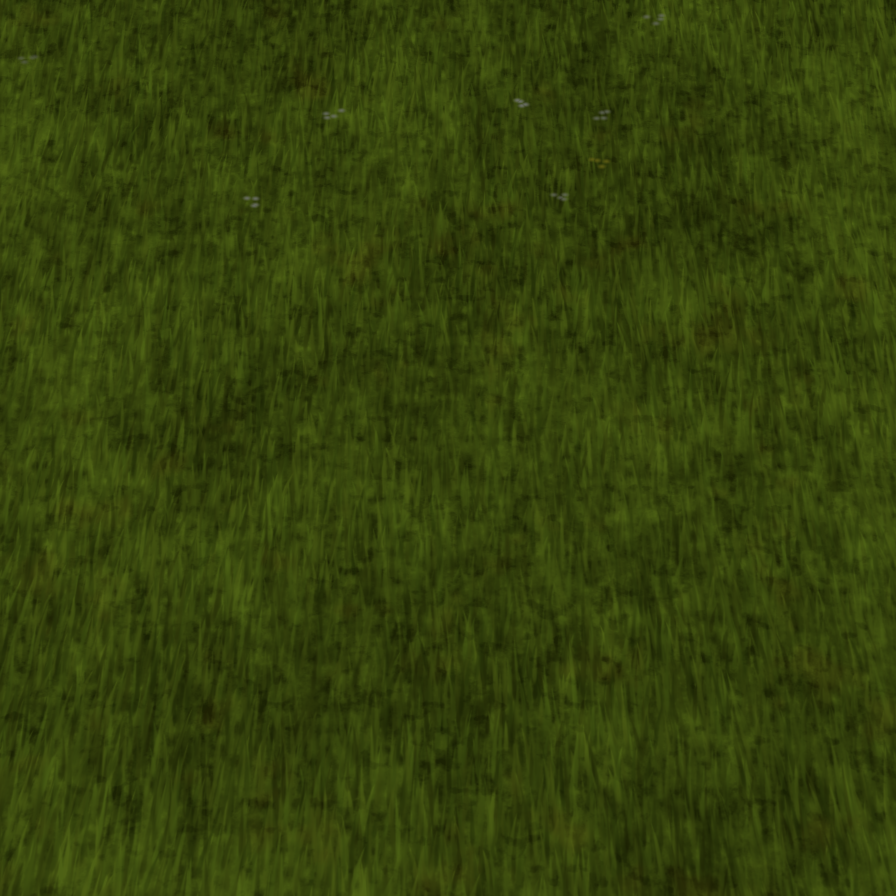
A WebGL 2 fragment shader for this texture:

```glsl
#version 300 es
precision highp float;
uniform vec2 u_resolution;
out vec4 fragColor;

#define LAYERS 10
#define CELL vec2(0.0155, 0.105)
#define BLADE_WIDTH 0.0030
#define BLADE_LEAN 0.014
#define BLADE_OPACITY 0.6
#define SOFTNESS 0.0017
#define PERSPECTIVE 0.4
#define CONTRAST 1.35
#define BRIGHTNESS 0.585
#define FLOWER_CELLS 20.0
#define SHADOW_COLOR vec3(0.113, 0.143, 0.015)
#define LIGHT_COLOR vec3(0.272, 0.342, 0.070)

float hash(vec2 p) {
    return fract(sin(dot(p, vec2(127.1, 311.7))) * 43758.5453);
}

vec2 hash2(vec2 p) {
    return vec2(hash(p), hash(p + 57.3));
}

float noise(vec2 p) {
    vec2 i = floor(p), f = fract(p);
    f = f * f * (3.0 - 2.0 * f);
    return mix(mix(hash(i), hash(i + vec2(1, 0)), f.x),
               mix(hash(i + vec2(0, 1)), hash(i + vec2(1, 1)), f.x), f.y);
}

// Each octave is rotated to hide the lattice
float fbm(vec2 p) {
    float sum = 0.0, amplitude = 0.5;
    for (int i = 0; i < 4; i++) {
        sum += amplitude * noise(p);
        p = mat2(1.6, 1.2, -1.2, 1.6) * p + 17.7;
        amplitude *= 0.5;
    }
    return sum / 0.9375;
}

// Tapered, bent blade rooted at the origin: x = coverage, y = height along it
vec2 blade(vec2 p, float len, float lean) {
    float along = p.y / len;
    float k = clamp(along, 0.0, 1.0);
    float halfWidth = BLADE_WIDTH * (1.0 - k * k) * smoothstep(-0.1, 0.3, k);
    float side = abs(p.x - lean * k * (0.4 + 0.6 * k));
    float cover = 1.0 - smoothstep(halfWidth - SOFTNESS, halfWidth + SOFTNESS, side);
    cover *= smoothstep(0.0, 0.2, along) * (1.0 - smoothstep(0.85, 1.0, along));
    return vec2(cover, k);
}

// Overlapping layers of blades: x = brightness, y = hue shift
vec2 grass(vec2 p, vec2 tone, float opacity) {
    for (int layer = 0; layer < LAYERS; layer++) {
        vec2 shift = hash2(vec2(float(layer), 3.7));
        vec2 q = p / CELL + shift * 7.0;
        vec2 base = floor(q);
        for (int j = -1; j <= 0; j++) {
            for (int i = -1; i <= 1; i++) {
                vec2 id = base + vec2(i, j);
                vec2 seed = id + float(layer) * 19.19;
                vec2 root = id + hash2(seed);
                vec2 shape = hash2(seed + 23.1);
                vec2 look = hash2(seed + 71.9);
                float len = mix(0.04, 0.105, shape.x);
                float lean = (shape.y * 2.0 - 0.9) * BLADE_LEAN;
                vec2 b = blade((q - root) * CELL, len, lean);
                float shade = mix(0.22, 0.98, look.x) * mix(0.75, 1.1, b.y);
                tone = mix(tone, vec2(shade, look.y - 0.5), b.x * opacity);
            }
        }
    }
    return tone;
}

// Sparse clusters of pale petals, denser far away: rgb = colour, a = coverage
vec4 flowers(vec2 p) {
    vec2 q = p * FLOWER_CELLS;
    vec2 id = floor(q);
    float present = step(1.0 - 0.12 * smoothstep(0.55, 1.0, p.y), hash(id + 5.3));
    vec2 center = 0.35 + 0.3 * hash2(id + 9.1);
    float cover = 0.0;
    for (int i = 0; i < 4; i++) {
        vec2 offset = (hash2(id + float(i) * 3.3) - 0.5) * vec2(0.4, 0.25);
        float d = length((fract(q) - center - offset) * vec2(0.75, 1.3));
        cover = max(cover, 1.0 - smoothstep(0.0, 0.1, d));
    }
    float kind = hash(id + 31.7);
    vec3 color = mix(vec3(0.43, 0.44, 0.42), vec3(0.38, 0.37, 0.08), step(0.82, kind));
    return vec4(color, cover * present * mix(0.35, 0.9, hash(id + 44.4)));
}

void main() {
    vec2 uv = gl_FragCoord.xy / u_resolution;
    // Far grass is compressed towards the top
    vec2 ground = vec2(uv.x + (uv.x - 0.5) * PERSPECTIVE * uv.y,
                       uv.y * (1.0 + PERSPECTIVE * uv.y));

    // Blotchy undergrowth shows where the blades thin out
    float undergrowth = fbm(ground * vec2(65.0, 75.0));
    float thin = smoothstep(0.42, 0.68, fbm(ground * vec2(5.0, 7.0) + 3.1));
    vec2 tone = vec2(0.5 + 0.9 * (undergrowth - 0.5), 0.0);
    tone = grass(ground, tone, BLADE_OPACITY * mix(1.0, 0.65, thin));

    // Fine streaks, tufts and broad patches of light
    float light = tone.x - 0.5;
    light += 0.24 * (noise(ground * vec2(170.0, 40.0)) - 0.5);
    light += 0.42 * (fbm(ground * vec2(30.0, 16.0) + 8.0) - 0.5);
    light += 0.50 * (fbm(ground * vec2(4.5, 5.0) + 21.0) - 0.5);
    light -= 0.20 * smoothstep(0.58, 0.8, fbm(ground * vec2(55.0, 65.0) + 40.0));
    light = clamp(BRIGHTNESS + light * CONTRAST, -0.05, 1.2);

    vec3 color = mix(SHADOW_COLOR, LIGHT_COLOR, light);
    float dry = smoothstep(0.62, 0.85, fbm(ground * 14.0 + 60.0));
    color += vec3(0.018, -0.004, 0.0) * (tone.y + dry);
    vec4 bloom = flowers(uv);
    color = mix(color, bloom.rgb, bloom.a);
    fragColor = vec4(color, 1.0);
}
```
